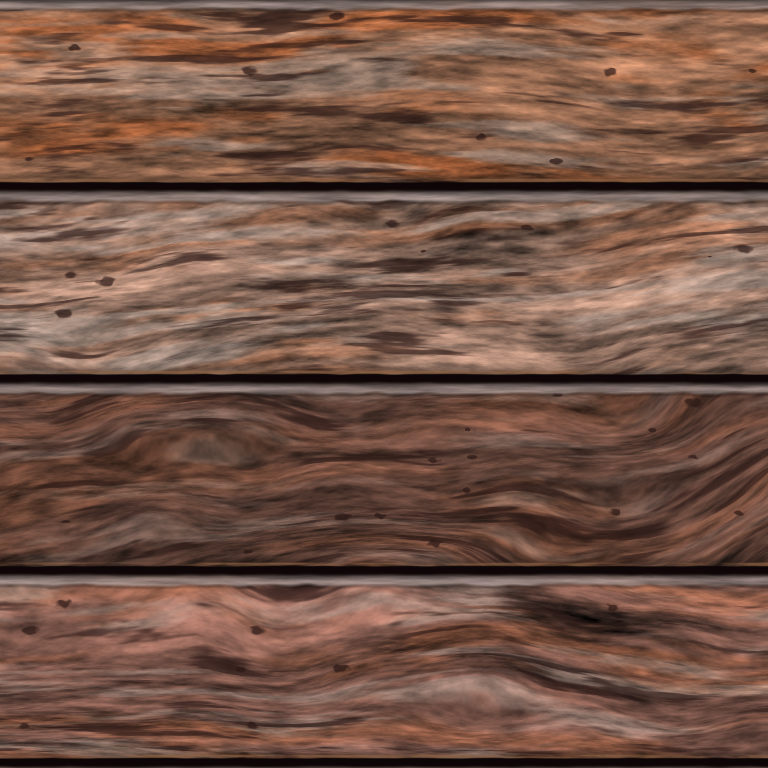
Write a Shadertoy shader that draws this texture.

```glsl
// Four weathered horizontal wooden boards separated by dark seams.
// Each board has its own tint and grain swirl; stretched fractal noise makes
// the fibres, pale wear, rust and cracks, then seam distances shade the edges.

#define PLANKS 4.0
#define SEAM_Y 0.0075      // height of the lowest seam
#define SEAM_HALF 0.0052   // half width of the dark gap
#define BEVEL 0.019        // depth of the worn upper edge
#define CONTRAST 1.05
#define PALE vec3(0.66, 0.59, 0.55)
#define BEVEL_GREY vec3(0.49, 0.44, 0.43)
#define RUST vec3(0.58, 0.32, 0.18)
#define CRACK vec3(0.16, 0.09, 0.08)
#define GAP vec3(0.055, 0.025, 0.025)

// Board tints from bottom to top
const vec3 TINTS[4] = vec3[4](vec3(0.44, 0.305, 0.265), vec3(0.37, 0.255, 0.215),
                              vec3(0.55, 0.43, 0.37), vec3(0.51, 0.36, 0.275));
// Per board: swirl, grain slope, pale wear, rust
const vec4 TRAITS[4] = vec4[4](vec4(0.060, 0.00, 0.50, 0.35), vec4(0.085, 0.16, 0.28, 0.20),
                               vec4(0.035, 0.06, 0.65, 0.38), vec4(0.014, 0.00, 0.50, 0.75));

float hash(vec2 cell) {
    uvec2 q = uvec2(ivec2(cell)) * uvec2(1597334673u, 3812015801u);
    uint h = (q.x ^ q.y) * 1597334673u;
    h = (h ^ (h >> 15)) * 2246822519u;
    return float((h ^ (h >> 13)) >> 8) / 16777216.0;
}

float noise(vec2 p) {
    vec2 i = floor(p), f = fract(p);
    f = f * f * (3.0 - 2.0 * f);
    return mix(mix(hash(i), hash(i + vec2(1, 0)), f.x),
               mix(hash(i + vec2(0, 1)), hash(i + vec2(1, 1)), f.x), f.y);
}

// Fractal noise, centred near one half
float grain(vec2 p) {
    float sum = 0.0, amp = 0.5;
    for (int i = 0; i < 4; i++) {
        sum += amp * noise(p);
        p = p * vec2(2.1, 1.9) + 17.3;
        amp *= 0.55;
    }
    return sum;
}

// Small dark pits scattered over a jittered grid
float pits(vec2 p) {
    vec2 cell = floor(p);
    vec2 centre = 0.3 + 0.4 * vec2(hash(cell + 5.0), hash(cell + 11.0));
    float size = 0.06 + 0.14 * hash(cell + 23.0);
    float d = length((fract(p) - centre) * vec2(0.8, 1.0)) + 0.1 * (noise(p * 9.0) - 0.5);
    return step(0.93, hash(cell)) * (1.0 - smoothstep(size * 0.5, size, d));
}

vec3 wood(vec2 uv, float id) {
    int board = int(mod(id, PLANKS));
    vec4 trait = TRAITS[board];

    // Bend the grain with broad waves
    vec2 p = uv + id * vec2(7.31, 3.73);
    float wave = noise(p * vec2(3.2, 7.0)) + 0.35 * noise(p * vec2(8.0, 17.0)) - 0.67;
    p.y += 1.5 * trait.x * wave - trait.y * uv.x;

    // Layered light and dark fibres
    float broad = grain(p * vec2(2.5, 10.0) + 40.0) - 0.5;
    float streak = grain(p * vec2(4.0, 46.0)) - 0.5;
    float fibre = grain(p * vec2(30.0, 150.0) + 9.0) - 0.5;
    vec3 col = TINTS[board] * (1.0 + CONTRAST * (0.7 * broad + 1.2 * streak + 0.95 * fibre));

    // Rust, pale wear, cracks and pits
    float rust = smoothstep(0.46, 0.72, grain(p * vec2(4.0, 30.0) + 57.0));
    col = mix(col, RUST * (1.0 + 1.2 * fibre), rust * trait.w);
    float pale = smoothstep(0.50, 0.74, grain(p * vec2(5.0, 58.0) + 31.0));
    col = mix(col, PALE * (1.0 + 0.7 * fibre), pale * trait.z);
    float crack = smoothstep(0.60, 0.76, grain(p * vec2(7.0, 75.0) + 91.0));
    col = mix(col, CRACK, 0.65 * crack);
    return mix(col, CRACK, 0.7 * pits(uv * vec2(17.0, 26.0) + 3.0));
}

void mainImage(out vec4 fragColor, in vec2 fragCoord) {
    vec2 uv = fragCoord / iResolution.xy;
    float px = 1.0 / iResolution.y;
    float row = (uv.y - SEAM_Y) * PLANKS;
    float id = floor(row);
    float above = (row - id) / PLANKS;       // distance to the seam below
    float below = 1.0 / PLANKS - above;      // distance to the seam above
    float rough = noise(vec2(uv.x * 45.0, id * 9.0 + 2.0)) - 0.5;
    float chips = grain(uv * vec2(14.0, 170.0) + id * 5.0);

    vec3 col = wood(uv, id);

    // Worn grey upper edge with a faint line under it
    float edge = BEVEL + 0.003 * rough;
    float bevel = 1.0 - smoothstep(edge - 0.002, edge + 0.002 + px, below);
    float lift = smoothstep(SEAM_HALF, BEVEL * 0.75, below);
    vec3 worn = BEVEL_GREY * mix(0.45, 1.15, lift) * (0.6 + 0.8 * chips);
    col = mix(col, worn, 0.85 * bevel);
    col *= 1.0 - 0.25 * (1.0 - smoothstep(0.0, 0.003 + px, abs(below - edge - 0.002)));

    // Shaded lower edge and its thin warm lip
    col *= mix(0.72, 1.0, smoothstep(0.004, 0.022, above));
    float lip = 1.0 - smoothstep(0.0008, 0.0022 + px, abs(above - SEAM_HALF - 0.0025));
    col = mix(col, vec3(0.55, 0.38, 0.26), lip * smoothstep(0.3, 0.65, chips) * 0.75);

    // Dark gap, softer on its lower side
    float gap = SEAM_HALF + 0.0012 * rough;
    float open = above < below ? smoothstep(gap - px, gap + px, above)
                               : smoothstep(gap - 0.002, gap + 0.002 + px, below);
    col = mix(GAP, col, open);

    fragColor = vec4(clamp(col, 0.0, 1.0), 1.0);
}
```
